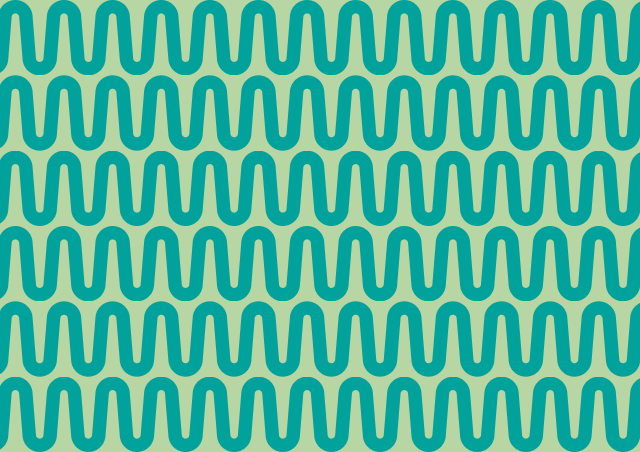
This pattern is drawn by a WebGL 1 fragment shader. Its source:

```glsl
precision highp float;

uniform vec2 u_resolution;

// Lengths are in units of one row height.
const float ROWS = 6.0;
const float PERIOD = 0.6453;
const float FIRST_CREST = 0.2044;
const float HALF_WIDTH = 0.0891;
const float BEND_RADIUS = 0.139;

const vec3 TEAL = vec3(0.005, 0.637, 0.61);
const vec3 PALE_GREEN = vec3(0.72, 0.84, 0.64);

// Distance to the centre line of a wave made of round bends and straight legs.
// The origin is below a crest, midway between crest and trough.
float waveDistance(vec2 p, float period, float amplitude, float radius) {
  float halfPeriod = 0.5 * period;

  // Mirror about the crest, then turn the trough half onto the crest half.
  p.x = abs(mod(p.x + halfPeriod, period) - halfPeriod);
  if (p.y < 0.0) p = vec2(halfPeriod - p.x, -p.y);

  // Tilt of the leg that touches the bend and passes through the midpoint.
  vec2 midToBend = vec2(0.5 * halfPeriod, amplitude - radius);
  float tilt = acos(radius / length(midToBend)) - atan(midToBend.y, midToBend.x);
  vec2 normal = vec2(cos(tilt), sin(tilt));
  vec2 along = vec2(normal.y, -normal.x);

  vec2 fromBend = p - vec2(0.0, midToBend.y);
  float reach = dot(fromBend, along) < 0.0 ? length(fromBend) : dot(fromBend, normal);
  return abs(reach - radius);
}

// Antialiased coverage of a signed distance.
float coverage(float signedDistance, float pixelSize) {
  return clamp(0.5 - signedDistance / pixelSize, 0.0, 1.0);
}

void main() {
  float pixelSize = ROWS / u_resolution.y;
  vec2 position = gl_FragCoord.xy * pixelSize;

  // Identical rows whose crests reach the row edges.
  vec2 cell = vec2(position.x - FIRST_CREST, fract(position.y) - 0.5);
  float centreLine = waveDistance(cell, PERIOD, 0.5 - HALF_WIDTH, BEND_RADIUS);
  float stroke = coverage(centreLine - HALF_WIDTH, pixelSize);

  gl_FragColor = vec4(mix(PALE_GREEN, TEAL, stroke), 1.0);
}
```
